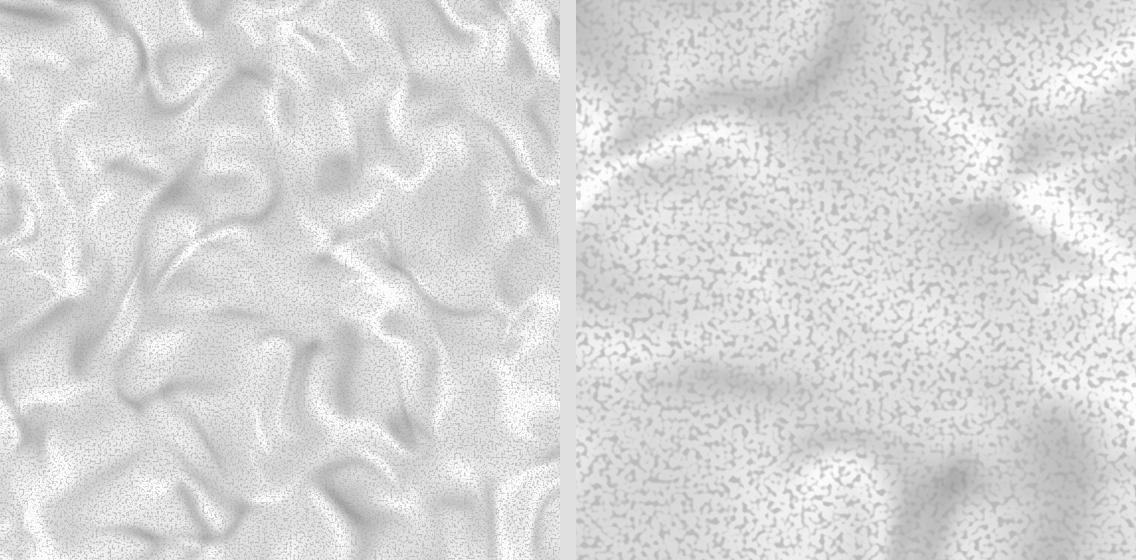
Left: the whole. Right: its middle third, enlarged.
Reproduce this texture procedurally as a WebGL 2 fragment shader.

```glsl
#version 300 es
precision highp float;

uniform vec2 u_resolution;
out vec4 fragColor;

const float TAU = 6.2831853;

float hash(vec2 cell) {
    vec3 q = fract(cell.xyx * 0.1031);
    q += dot(q, q.yzx + 33.33);
    return fract((q.x + q.y) * q.z);
}

float cornerSlope(vec2 cell, vec2 offset) {
    float angle = TAU * hash(cell);
    return dot(vec2(cos(angle), sin(angle)), offset);
}

float gradientNoise(vec2 p) {
    vec2 cell = floor(p);
    vec2 f = p - cell;
    vec2 w = f * f * f * (f * (f * 6.0 - 15.0) + 10.0);
    vec2 e = vec2(1.0, 0.0);
    float low = mix(cornerSlope(cell, f), cornerSlope(cell + e.xy, f - e.xy), w.x);
    float high = mix(cornerSlope(cell + e.yx, f - e.yx), cornerSlope(cell + e.xx, f - e.xx), w.x);
    return mix(low, high, w.y);
}

vec2 warp(vec2 p, float frequency, float amount) {
    vec2 shift = vec2(gradientNoise(p * frequency + 17.3), gradientNoise(p * frequency + 61.8));
    return p + amount * shift;
}

float bell(float x, float center, float width) {
    float d = (x - center) / width;
    return exp(-d * d);
}

// A bright crest beside a wider dark furrow, each fading in and out
float crease(vec2 p, float frequency, float seed) {
    float level = gradientNoise(p * frequency + seed);
    float crestMask = smoothstep(-0.08, 0.38, gradientNoise(p * 7.0 + seed + 31.7));
    float furrowMask = smoothstep(-0.08, 0.38, gradientNoise(p * 7.0 + seed + 73.1));
    float crest = bell(level, -0.08, 0.08) * crestMask;
    float furrow = bell(level, 0.11, 0.1) * furrowMask;
    return 0.105 * crest - 0.1 * furrow;
}

float clothTone(vec2 p) {
    vec2 q = warp(warp(p, 4.5, 0.09), 11.0, 0.025);
    float tone = 0.846;
    tone += 0.06 * gradientNoise(q * 5.0 + 5.4);
    tone += 0.07 * gradientNoise(q * 12.0 + 43.6);
    for (int i = 0; i < 3; i++) {
        float layer = float(i);
        tone += crease(q, 4.6 + 1.9 * layer, 11.3 + 27.9 * layer);
    }
    return tone;
}

// Fine irregular specks of uneven strength, 0 on bare cloth
float speckles(vec2 p, float density) {
    float fine = gradientNoise(p * density + 8.7);
    float coarse = gradientNoise(p * density * 0.61 + 52.9);
    return smoothstep(-0.12, 0.5, fine + 0.5 * coarse);
}

void main() {
    vec2 p = gl_FragCoord.xy / u_resolution.y;
    float tone = clothTone(p);

    // Grain stands out on crests and sinks into furrows
    float grainDepth = mix(0.06, 0.2, smoothstep(0.74, 0.92, tone));
    float grain = speckles(p, 283.0) - 0.29;
    tone = clamp(tone - grainDepth * grain, 0.64, 0.99);

    fragColor = vec4(vec3(tone), 1.0);
}
```
